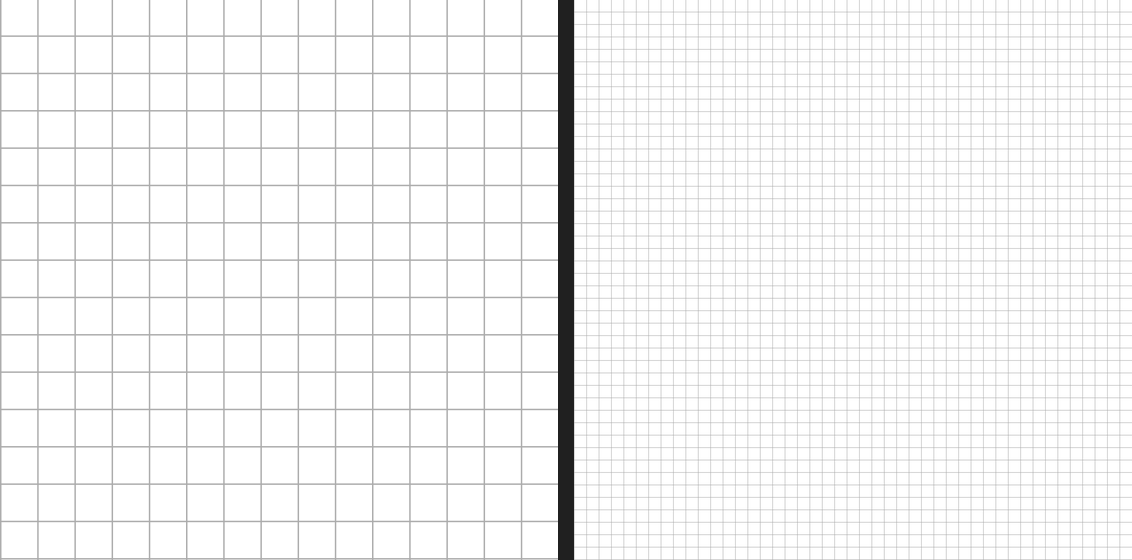
Left, the tile; right, the same tile 3 across and 3 down.
This pattern is drawn by a Shadertoy shader. Its source:

```glsl
// Square graph-paper grid of thin grey lines on white, tiling on all sides.

#define REPEATS      vec2(15.0, 15.0)    // cells across and down
#define LINE_OFFSET  vec2(0.020, 0.032)  // line centre from cell corner, in cells
#define LINE_WIDTH   0.039               // stroke width, in cells
#define PAPER_COLOR  vec3(1.0)
#define LINE_COLOR   vec3(0.67)

// Distance to the nearest line centre on each axis, wrapping between cells.
vec2 lineDistance(vec2 cell) {
    return abs(fract(cell - LINE_OFFSET + 0.5) - 0.5);
}

// Share of a pixel footprint that the stroke covers on each axis.
vec2 lineCoverage(vec2 dist, vec2 footprint) {
    vec2 overlap = 0.5 * (LINE_WIDTH + footprint) - dist;
    return clamp(overlap / footprint, vec2(0.0), min(vec2(1.0), LINE_WIDTH / footprint));
}

void mainImage(out vec4 fragColor, in vec2 fragCoord) {
    // Cell coordinates and the size of one pixel in cells
    vec2 cell = fragCoord / iResolution.xy * REPEATS;
    vec2 footprint = REPEATS / iResolution.xy;

    // Union of vertical and horizontal strokes
    vec2 coverage = lineCoverage(lineDistance(cell), footprint);
    float ink = 1.0 - (1.0 - coverage.x) * (1.0 - coverage.y);

    fragColor = vec4(mix(PAPER_COLOR, LINE_COLOR, ink), 1.0);
}
```
